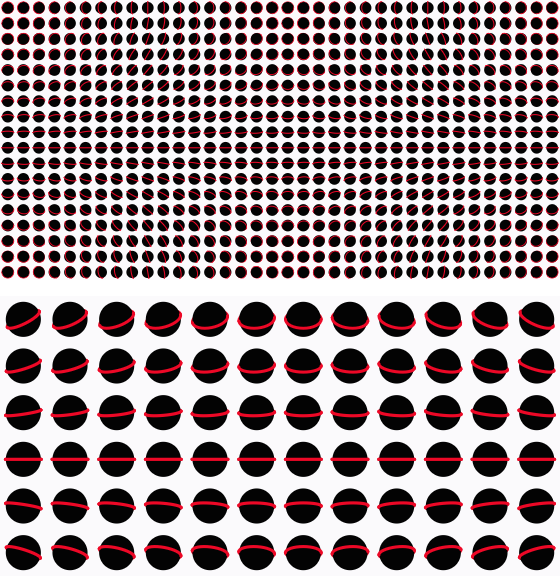
Top: the whole. Bottom: its middle third, enlarged.
Write a WebGL 1 fragment shader that draws this pattern.

```glsl
precision highp float;
// Grid of black balls, each girdled by a red ring turned ten degrees per cell.

uniform vec2 u_resolution;

const float PI = 3.14159265;
const vec2 CELLS = vec2(36.0, 18.0);
const float BALL_RADIUS = 0.376;
const float RING_RADIUS = 0.383;
const float RING_HALF_WIDTH = 0.034;
const int ARC_STEPS = 16;

const vec3 PAPER = vec3(0.985, 0.982, 0.99);
const vec3 BALL = vec3(0.01);
const vec3 RING = vec3(0.93, 0.03, 0.15);

// Antialiased coverage of a signed distance.
float coverage(float dist, float pixel) {
  return clamp(0.5 - dist / pixel, 0.0, 1.0);
}

float segmentDistance(vec2 p, vec2 a, vec2 b) {
  vec2 ab = b - a;
  float t = clamp(dot(p - a, ab) / max(dot(ab, ab), 1e-8), 0.0, 1.0);
  return length(p - a - ab * t);
}

// Distance to half an ellipse running from +major through minor to -major.
float halfEllipseDistance(vec2 p, vec2 major, vec2 minor) {
  float dist = 10.0;
  vec2 start = major;
  for (int i = 1; i <= ARC_STEPS; i++) {
    float angle = PI * float(i) / float(ARC_STEPS);
    vec2 end = major * cos(angle) + minor * sin(angle);
    dist = min(dist, segmentDistance(p, start, end));
    start = end;
  }
  return dist;
}

// Ring axis: upright, tipped toward the viewer, then spun about the vertical.
vec3 ringAxis(float tilt, float spin) {
  return vec3(sin(tilt) * sin(spin), cos(tilt), sin(tilt) * cos(spin));
}

// Ball with the far half of its ring behind it and the near half in front.
vec3 ringedBall(vec2 p, vec3 axis, float pixel) {
  vec2 across = normalize(axis.xy + vec2(0.0, 1e-5));
  vec2 major = RING_RADIUS * vec2(across.y, -across.x);
  vec2 nearSide = -RING_RADIUS * axis.z * across;
  float halfWidth = RING_HALF_WIDTH * mix(1.0, 0.7, axis.z * axis.z);

  float farDist = halfEllipseDistance(p, major, -nearSide) - halfWidth;
  float nearDist = halfEllipseDistance(p, major, nearSide) - halfWidth;

  vec3 color = mix(PAPER, RING, coverage(farDist, pixel));
  color = mix(color, BALL, coverage(length(p) - BALL_RADIUS, pixel));
  return mix(color, RING, coverage(nearDist, pixel));
}

void main() {
  vec2 grid = gl_FragCoord.xy / u_resolution * CELLS;
  vec2 cell = floor(grid);
  float pixel = CELLS.y / u_resolution.y;

  // Half a turn of tilt up the canvas and a full turn of spin across it.
  float tilt = (cell.y - 8.0) * PI / CELLS.y;
  float spin = (cell.x - 18.0) * 2.0 * PI / CELLS.x;

  vec3 color = ringedBall(fract(grid) - 0.5, ringAxis(tilt, spin), pixel);
  gl_FragColor = vec4(color, 1.0);
}
```
